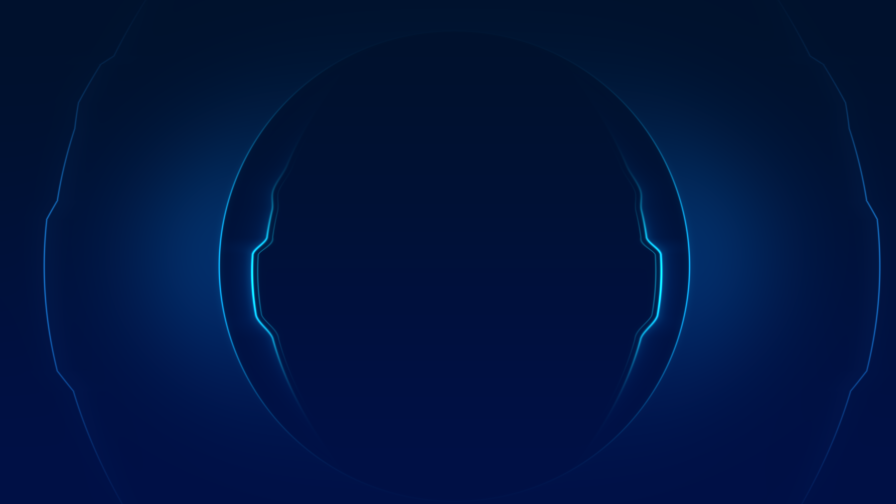
Reproduce this background procedurally as a WebGL 2 fragment shader.

```glsl
#version 300 es
precision highp float;

uniform vec2 u_resolution;
out vec4 fragColor;

// Layout, in canvas heights from the canvas centre
const float MID_Y = -0.028;
const float DISC_X = 0.0127;
const float INNER_X = 0.0174;
const float OUTER_X = 0.0278;
const float DISC_RADIUS = 0.4665;
const float INNER_GAP = 0.011;
const float LINE_WIDTH = 0.0018;

// Palette
const vec3 TOP_COLOR = vec3(0.0, 0.068, 0.175);
const vec3 BOTTOM_COLOR = vec3(0.0, 0.062, 0.272);
const vec3 HALO_COLOR = vec3(0.008, 0.115, 0.185);
const vec3 SHEEN_COLOR = vec3(0.0, 0.09, 0.17);
const vec3 RIM_COLOR = vec3(0.04, 0.52, 0.60);
const vec3 INNER_COLOR = vec3(0.06, 0.72, 0.72);
const vec3 OUTER_COLOR = vec3(0.07, 0.31, 0.46);

float gauss(float x, float s) {
    return exp(-x * x / (s * s));
}

float ramp(float a, float b, float x) {
    return clamp((x - a) / (b - a), 0.0, 1.0);
}

// Half width of the inner frame: a shallow arc with rounded notches
float innerProfile(float y) {
    float w = 0.406 - (y + 0.01) * (y + 0.01);
    w -= 0.025 * smoothstep(0.022, 0.058, y);
    w -= 0.023 * smoothstep(0.096, 0.145, -y);
    w += 0.009 * (smoothstep(0.11, 0.15, y) - smoothstep(0.15, 0.20, y));
    return w;
}

// Half width of the outer frame: a shallow arc with angular notches
float outerProfile(float y) {
    float w = 0.829 - 0.6 * y * y;
    w -= 0.016 * ramp(0.093, 0.130, y);
    w -= 0.018 * ramp(0.400, 0.417, y);
    w -= 0.021 * ramp(0.208, 0.248, -y);
    w += 0.011 * (ramp(0.273, 0.324, y) - ramp(0.324, 0.400, y));
    return w;
}

// Signed distances, positive outside the frames
float innerDistance(vec2 p) {
    float e = 0.002;
    float slope = (innerProfile(p.y + e) - innerProfile(p.y - e)) / (2.0 * e);
    return (abs(p.x - INNER_X) - innerProfile(p.y)) * inversesqrt(1.0 + slope * slope);
}

float outerDistance(vec2 p) {
    float e = 0.002;
    float slope = (outerProfile(p.y + e) - outerProfile(p.y - e)) / (2.0 * e);
    return (abs(p.x - OUTER_X) - outerProfile(p.y)) * inversesqrt(1.0 + slope * slope);
}

// Thin stroke that keeps its energy when narrower than a pixel
float stroke(float d, float width) {
    float s = max(width, 0.6 / u_resolution.y);
    return gauss(d, s) * width / s;
}

void main() {
    vec2 uv = gl_FragCoord.xy / u_resolution;
    vec2 p = (gl_FragCoord.xy - 0.5 * u_resolution) / u_resolution.y;
    p.y -= MID_Y;
    float pixel = 1.0 / u_resolution.y;

    float disc = length(p - vec2(DISC_X, 0.0)) - DISC_RADIUS;
    float inner = innerDistance(p);
    float outer = outerDistance(p);
    float outsideDisc = smoothstep(-pixel, pixel, disc);
    float outsideInner = smoothstep(-0.004, 0.004, inner);
    float insideOuter = 1.0 - smoothstep(-pixel, pixel, outer);

    // Backdrop
    vec3 color = mix(BOTTOM_COLOR, TOP_COLOR, smoothstep(0.0, 1.0, uv.y));

    // Wide halo beside the disc
    float halo = gauss(max(disc, 0.0), 0.19) * gauss(p.y - 0.03, 0.27);
    color += HALO_COLOR * halo * outsideDisc;

    // Soft light between the inner frame and the rim
    float sheen = exp(-max(inner, 0.0) / 0.028) * gauss(p.y + 0.02, 0.19);
    color += SHEEN_COLOR * sheen * outsideInner * (1.0 - outsideDisc);

    // Disc rim
    float rimFade = gauss(p.y, 0.23);
    color += RIM_COLOR * rimFade * (stroke(disc, LINE_WIDTH) + 0.07 * gauss(disc, 0.009));

    // Inner frame: bright stroke, fainter echo and bloom
    float innerFade = gauss(p.y + 0.03, 0.14);
    float echoFade = gauss(p.y + 0.025, 0.12);
    color += INNER_COLOR * innerFade * (1.15 * stroke(inner, 0.0024) + 0.12 * gauss(inner, 0.011));
    color += INNER_COLOR * echoFade * 0.4 * stroke(inner + INNER_GAP, LINE_WIDTH);

    // Outer frame: thin stroke with a faint inward glow
    float outerFade = gauss(p.y, 0.30);
    color += OUTER_COLOR * outerFade * stroke(outer, LINE_WIDTH);
    color += OUTER_COLOR * 0.07 * gauss(p.y, 0.42) * gauss(outer, 0.03) * mix(0.5, 1.0, insideOuter);

    fragColor = vec4(color, 1.0);
}
```
